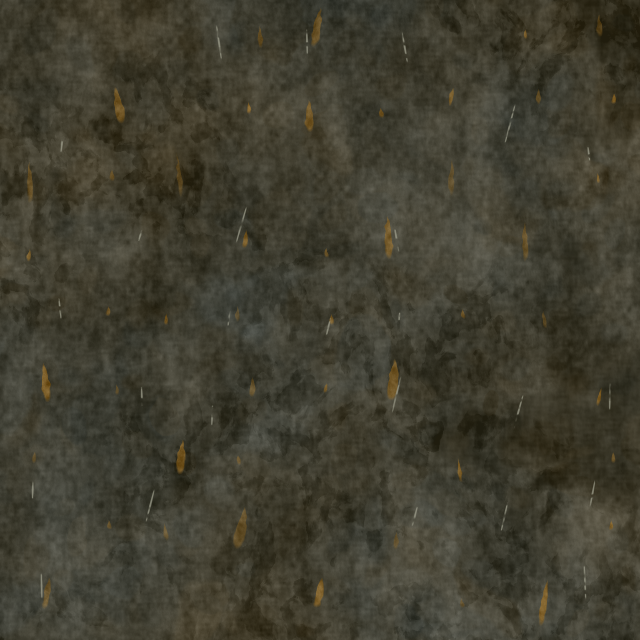
Reproduce this texture procedurally as a WebGL 2 fragment shader.

```glsl
#version 300 es
precision highp float;
// Weathered olive-brown painted wall with dark stains, ochre flecks and pale scratches.

uniform vec2 u_resolution;
out vec4 fragColor;

const float BASE_TONE = 0.273;
const vec3 TONE_TINT = vec3(0.0, -0.010, -0.064);   // offset from grey to olive
const vec3 COOL_SHIFT = vec3(-0.022, 0.0, 0.026);   // warm to cool drift
const vec3 OCHRE = vec3(0.52, 0.38, 0.14);
const vec3 SCRATCH_COLOR = vec3(0.62, 0.62, 0.55);
const float CLOUD_AMOUNT = 0.15;
const float MOTTLE_AMOUNT = 0.15;
const float DAB_AMOUNT = 0.075;
const float STREAK_AMOUNT = 0.045;
const float GRAIN_AMOUNT = 0.15;
const float WEAVE_AMOUNT = 0.028;
const float STAIN_DEPTH = 0.075;
const float CHIP_DEPTH = 0.055;
const float FLECK_CELLS = 9.0;
const float FLECK_CHANCE = 0.55;
const float SCRATCH_CELLS = 7.0;
const float SCRATCH_CHANCE = 0.4;

float hash(vec2 p) {
    return fract(sin(dot(p, vec2(127.1, 311.7))) * 43758.5453);
}

vec2 hash2(vec2 p) {
    return vec2(hash(p), hash(p + 47.3));
}

float noise(vec2 p) {
    vec2 i = floor(p), f = fract(p);
    f = f * f * (3.0 - 2.0 * f);
    return mix(mix(hash(i), hash(i + vec2(1, 0)), f.x),
               mix(hash(i + vec2(0, 1)), hash(i + vec2(1, 1)), f.x), f.y);
}

float fbm(vec2 p) {
    float sum = 0.0, amp = 0.5;
    for (int i = 0; i < 5; i++) {
        sum += amp * noise(p);
        p = mat2(0.8, 0.6, -0.6, 0.8) * p * 2.03 + 17.1;
        amp *= 0.5;
    }
    return sum / 0.97;
}

// Overlapping ragged brush dabs: x is tone, y is hue, both about -0.5 to 0.5.
vec2 dabs(vec2 p, float ragged) {
    vec2 cell = floor(p), paint = vec2(0.0);
    for (int y = -1; y <= 1; y++)
    for (int x = -1; x <= 1; x++) {
        vec2 id = cell + vec2(x, y);
        vec2 q = p - id - hash2(id);
        float a = 6.2832 * hash(id + 5.7);
        q = mat2(cos(a), -sin(a), sin(a), cos(a)) * q;
        vec2 radius = mix(vec2(0.28, 0.4), vec2(0.5, 0.72), hash2(id + 9.1));
        float d = length(q / radius) + ragged;
        float softness = mix(0.12, 0.8, hash(id + 13.9));
        float cover = 0.85 * (1.0 - smoothstep(1.0 - softness, 1.0, d));
        paint = mix(paint, hash2(id + 21.3) - 0.5, cover);
    }
    return paint;
}

// Teardrop flecks, upright, one at most per cell.
float flecks(vec2 p, float px) {
    vec2 id = floor(p * FLECK_CELLS);
    vec2 center = (id + mix(vec2(0.33), vec2(0.67), hash2(id + 3.1))) / FLECK_CELLS;
    float size = pow(hash(id + 31.7), 3.0);
    float halfLength = mix(0.006, 0.032, size);
    float halfWidth = mix(0.0025, 0.0085, size * hash(id + 8.2));
    vec2 q = p - center;
    q.x += q.y * (hash(id + 6.4) - 0.5) * 0.4 + 0.003 * (noise(p * 130.0) - 0.5);
    float taper = max(0.3, 1.0 - 0.45 * q.y / halfLength);
    float d = length(q / vec2(halfWidth * taper, halfLength));
    float body = clamp(0.5 + (1.0 - d) * halfWidth / px, 0.0, 1.0);
    return body * step(hash(id + 71.9), FLECK_CHANCE) * mix(0.4, 0.9, hash(id + 2.6));
}

// Thin, nearly vertical scratches with broken ends.
float scratches(vec2 p, float px) {
    vec2 id = floor(p * SCRATCH_CELLS);
    vec2 center = (id + mix(vec2(0.3), vec2(0.7), hash2(id + 91.3))) / SCRATCH_CELLS;
    vec2 q = p - center;
    q.x -= q.y * (hash(id + 14.8) - 0.35) * 0.5;
    float halfLength = mix(0.006, 0.032, hash(id + 27.5));
    float halfWidth = 0.0011 * (1.0 - 0.6 * abs(q.y) / halfLength);
    float line = 1.0 - smoothstep(halfWidth - 0.5 * px, halfWidth + px, abs(q.x));
    float ends = 1.0 - smoothstep(0.8, 1.0, abs(q.y) / halfLength);
    float wear = smoothstep(0.15, 0.6, noise(p * vec2(90.0, 160.0)));
    return line * ends * wear * step(hash(id + 55.2), SCRATCH_CHANCE);
}

void main() {
    float px = 1.0 / u_resolution.y;
    vec2 p = gl_FragCoord.xy * px;
    vec2 warp = vec2(fbm(p * 9.0 + 4.0), fbm(p * 9.0 + 40.0)) - 0.5;
    float grain = fbm(p * vec2(120.0, 95.0)) - 0.5;

    // Broad clouds, mottling and vertical wash
    float tone = BASE_TONE + CLOUD_AMOUNT * (fbm(p * 3.0 + 11.0) - 0.5);
    tone += MOTTLE_AMOUNT * (fbm(p * vec2(17.0, 13.0) + warp * 2.0) - 0.5);
    tone += STREAK_AMOUNT * (noise(vec2(p.x * 65.0, p.y * 7.0) + warp) - 0.5);

    // Large and small dabs
    vec2 paint = dabs(p * 8.0 + warp * 0.8, warp.x) + 0.7 * dabs(p * 19.0 + 60.0 + warp, warp.y);
    tone += DAB_AMOUNT * paint.x;

    // Dark stains and crumbled chips
    float stain = smoothstep(0.57, 0.67, fbm(p * 3.2 + 23.0 + warp * 0.7));
    float chipZone = smoothstep(0.42, 0.62, fbm(p * 4.0 + 70.0));
    float chips = smoothstep(0.53, 0.62, fbm(p * vec2(42.0, 32.0) + warp * 3.0));
    tone -= STAIN_DEPTH * stain + CHIP_DEPTH * chips * chipZone;

    // Fine grain and canvas weave
    float weave = noise(p * vec2(250.0, 50.0)) + noise(p * vec2(50.0, 250.0)) - 1.0;
    tone += GRAIN_AMOUNT * grain * (1.0 - 0.4 * stain) + WEAVE_AMOUNT * weave;

    float cool = paint.y + 2.0 * (fbm(p * 5.0 + 33.0) - 0.5);
    vec3 color = vec3(clamp(tone, 0.12, 0.43)) + TONE_TINT + COOL_SHIFT * cool;

    color = mix(color, OCHRE + 0.3 * grain, flecks(p, px));
    color = mix(color, SCRATCH_COLOR, 0.75 * scratches(p, px));
    fragColor = vec4(color, 1.0);
}
```
